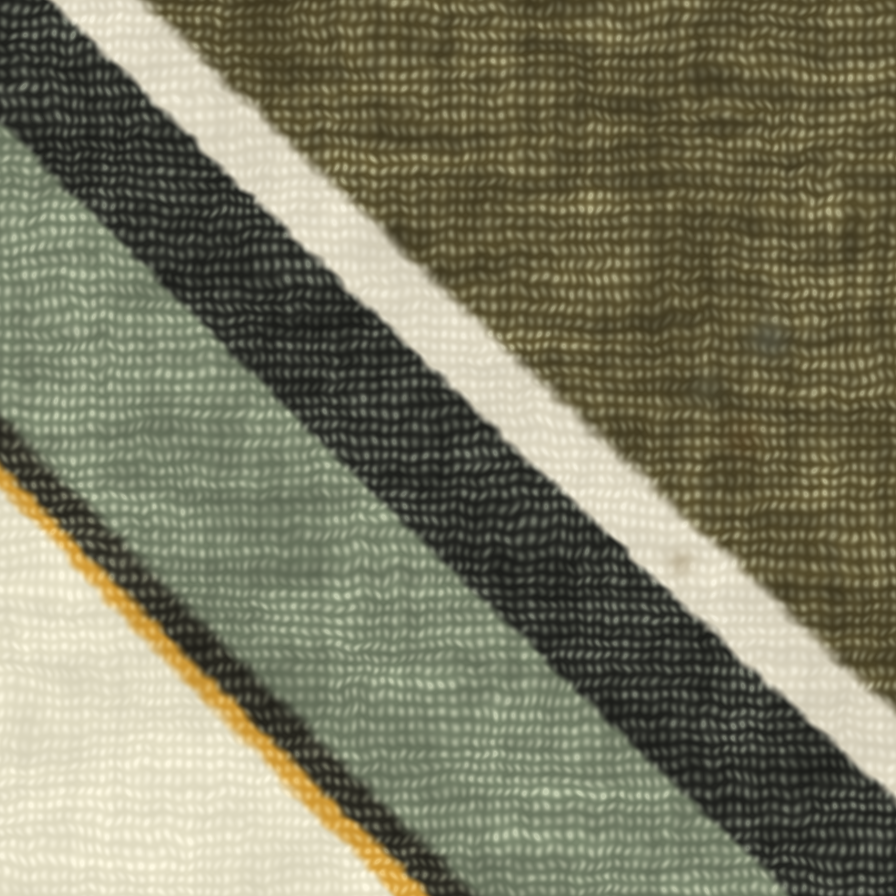
This texture is drawn by a three.js fragment shader. Its source:

```glsl
varying vec2 vUv;

vec2 hash2(vec2 p) {
  vec3 q = fract(vec3(p.xyx) * vec3(0.1031, 0.1030, 0.0973));
  q += dot(q, q.yzx + 33.33);
  return fract((q.xx + q.yz) * q.zy);
}

float corner(vec2 cell, vec2 offset, vec2 f) {
  return dot(hash2(cell + offset) * 2.0 - 1.0, f - offset);
}

float gradientNoise(vec2 p) {
  vec2 i = floor(p), f = fract(p);
  vec2 u = f * f * f * (f * (f * 6.0 - 15.0) + 10.0);
  return mix(
    mix(corner(i, vec2(0.0), f), corner(i, vec2(1.0, 0.0), f), u.x),
    mix(corner(i, vec2(0.0, 1.0), f), corner(i, vec2(1.0), f), u.x), u.y);
}

// Coverage below a slanted dye edge, measured from the top of the cloth
float below(vec2 p, float start, float slope, float blur) {
  float bow = 0.035 * p.x * (1.0 - p.x);
  return smoothstep(-blur, blur, 1.0 - p.y - start - slope * p.x - bow);
}

// Dye pair: gap colour and lit thread colour
void dye(inout vec3 gap, inout vec3 thread, vec3 newGap, vec3 newThread, float cover) {
  gap = mix(gap, newGap, cover);
  thread = mix(thread, newThread, cover);
}

float smudge(vec2 p, vec2 center, float radius) {
  vec2 d = (p - center) / radius;
  return exp(-dot(d, d));
}

void main() {
  vec2 p = vUv;

  // Wavy thread grid with uneven spacing
  vec2 warp = vec2(gradientNoise(p * vec2(9.0, 7.0) + 20.0),
                   gradientNoise(p * vec2(6.0, 10.0) + 50.0));
  vec2 grid = p * vec2(92.0, 66.0) + warp * vec2(1.3, 1.1);
  grid.x += 0.65 * gradientNoise(grid * vec2(0.2, 0.9) + 7.0);
  grid.y += 0.5 * gradientNoise(grid * vec2(0.5, 0.3) + 90.0);
  vec2 cell = floor(grid);
  vec2 wave = 0.5 + 0.5 * cos(6.28318 * (fract(grid) - 0.5));

  // Soft rounded knots, loosely joined along rows and columns
  float knot = 0.72 * wave.x * wave.y + 0.25 * wave.y + 0.1 * wave.x;
  knot *= 0.8 + 0.4 * hash2(cell + 11.0).x;
  knot += 0.25 * gradientNoise(grid * vec2(0.45, 0.8) + 210.0);

  // Long threads and broad wear
  float streak = gradientNoise(vec2(p.x * 8.0, grid.y * 0.6))
               + 0.6 * gradientNoise(vec2(grid.x * 0.6, p.y * 7.0) + 140.0);
  float wear = gradientNoise(p * 6.0 + 31.0) + 0.5 * gradientNoise(p * 15.0);

  // Edges follow individual threads
  vec2 e = p + vec2(0.007, 0.004) * gradientNoise(grid * vec2(0.4, 0.9))
         + 0.003 * gradientNoise(p * 13.0 + 70.0);

  vec3 gap = vec3(0.305, 0.272, 0.155);
  vec3 thread = vec3(0.535, 0.515, 0.39);
  float cream = below(e, -0.155, 0.949, 0.014);
  dye(gap, thread, vec3(0.845, 0.82, 0.735), vec3(0.925, 0.905, 0.83), cream);
  float black = below(e, -0.055, 0.949, 0.008);
  dye(gap, thread, vec3(0.125, 0.13, 0.115), vec3(0.355, 0.37, 0.33), black);
  float green = below(e, 0.135, 0.975, 0.008);
  dye(gap, thread, vec3(0.425, 0.47, 0.38), vec3(0.64, 0.675, 0.575), green);
  float charcoal = below(e, 0.465, 0.988, 0.014);
  dye(gap, thread, vec3(0.15, 0.145, 0.115), vec3(0.37, 0.37, 0.31), charcoal);
  float gold = below(e, 0.520, 0.983, 0.010);
  dye(gap, thread, vec3(0.80, 0.59, 0.20), vec3(0.89, 0.72, 0.38), gold);
  float ivory = below(e, 0.543, 1.015, 0.011);
  dye(gap, thread, vec3(0.875, 0.855, 0.755), vec3(0.955, 0.935, 0.845), ivory);

  // Pale cloth shows less wear than dyed cloth
  float pale = max(cream * (1.0 - black), gold);
  float sage = green * (1.0 - charcoal);
  float lit = knot * (1.0 + 0.4 * wear + 0.4 * streak);
  vec3 color = mix(gap, thread, clamp(lit, 0.0, 1.2));
  float strength = mix(mix(1.0, 0.55, sage), 0.16, pale);
  color *= 1.0 + strength * (0.32 * streak + 0.2 * wear);

  // Small stains
  color = mix(color, vec3(0.62, 0.56, 0.43), 0.5 * smudge(p, vec2(0.760, 0.372), 0.014));
  color = mix(color, vec3(0.33, 0.34, 0.29), 0.55 * smudge(p, vec2(0.858, 0.622), 0.023));
  color = mix(color, vec3(0.31, 0.31, 0.24), 0.4 * smudge(p, vec2(0.788, 0.565), 0.020));
  color = mix(color, vec3(0.27, 0.19, 0.08), 0.4 * smudge(p, vec2(0.830, 0.510), 0.022));

  gl_FragColor = vec4(color, 1.0);
}
```
